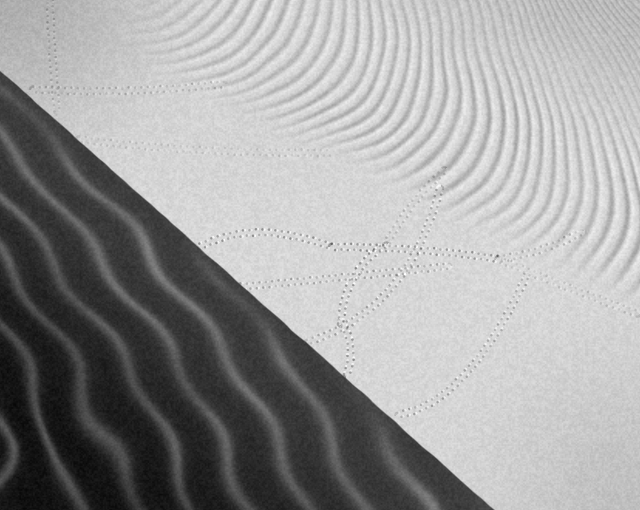
Write a Shadertoy shader that draws this texture.

```glsl
// Monochrome sand dune: a shaded wavy slope, a sharp crest, and bright rippled sand with tracks.

float hash(vec2 p) {
    vec3 q = fract(vec3(p.xyx) * 0.1031);
    q += dot(q, q.yzx + 33.33);
    return fract((q.x + q.y) * q.z);
}

float noise(vec2 p) {
    vec2 cell = floor(p), f = fract(p);
    f = f * f * (3.0 - 2.0 * f);
    return mix(mix(hash(cell), hash(cell + vec2(1, 0)), f.x),
               mix(hash(cell + vec2(0, 1)), hash(cell + vec2(1, 1)), f.x), f.y);
}

// Two staggered rows of footprints along a quadratic curve; positive is shadow.
float track(vec2 p, vec2 a, vec2 b, vec2 c) {
    float nearest = 1e3, along = 0.0, side = 0.0, travelled = 0.0;
    vec2 start = a;
    for (int i = 1; i <= 12; i++) {
        float t = float(i) / 12.0;
        vec2 end = mix(mix(a, b, t), mix(b, c, t), t);
        vec2 dir = end - start, rel = p - start;
        float len = length(dir);
        float h = clamp(dot(rel, dir) / (len * len), 0.0, 1.0);
        float d = length(rel - dir * h);
        if (d < nearest) {
            nearest = d;
            along = travelled + h * len;
            side = d * sign(dir.x * rel.y - dir.y * rel.x);
        }
        travelled += len;
        start = end;
    }
    float row = side < 0.0 ? 0.0 : 0.5;
    float stride = along / 0.0125 + row;
    float jitter = hash(vec2(floor(stride), row * 7.0 + floor(a.x * 90.0)));
    float u = (fract(stride) - 0.5) * 0.0125;
    float v = abs(side) - 0.0045 - 0.002 * jitter;
    float dent = 1.0 - smoothstep(0.001, 0.0038, length(vec2(u, v)));
    float rim = 1.0 - smoothstep(0.001, 0.0038, length(vec2(u - 0.004, v)));
    return (dent - 0.45 * rim) * (0.5 + 0.5 * jitter);
}

float allTracks(vec2 p) {
    float s = 0.0;
    // Long trail across the middle
    s += track(p, vec2(0.383, 0.511), vec2(0.489, 0.575), vec2(0.651, 0.516));
    s += track(p, vec2(0.651, 0.516), vec2(0.83, 0.515), vec2(0.977, 0.492));
    s += 0.6 * track(p, vec2(0.977, 0.492), vec2(1.07, 0.505), vec2(1.14, 0.545));
    s += 0.4 * track(p, vec2(0.977, 0.492), vec2(1.1, 0.44), vec2(1.25, 0.385));
    s += 0.8 * track(p, vec2(0.472, 0.438), vec2(0.62, 0.45), vec2(0.88, 0.478));
    // Crossing trails that climb to the ripples
    s += track(p, vec2(0.68, 0.265), vec2(0.70, 0.325), vec2(0.668, 0.37));
    s += track(p, vec2(0.668, 0.365), vec2(0.675, 0.47), vec2(0.757, 0.52));
    s += 0.5 * track(p, vec2(0.757, 0.52), vec2(0.80, 0.60), vec2(0.871, 0.666));
    s += 0.8 * track(p, vec2(0.603, 0.329), vec2(0.80, 0.39), vec2(0.863, 0.63));
    s += 0.8 * track(p, vec2(0.78, 0.186), vec2(0.92, 0.21), vec2(1.034, 0.463));
    // Faint trails at upper left
    s += 0.5 * track(p, vec2(0.098, 1.0), vec2(0.10, 0.9), vec2(0.112, 0.78));
    s += 0.5 * track(p, vec2(0.065, 0.824), vec2(0.25, 0.815), vec2(0.44, 0.835));
    s += 0.35 * track(p, vec2(0.155, 0.727), vec2(0.35, 0.70), vec2(0.65, 0.70));
    return s;
}

float brightSand(vec2 p, float grain) {
    // Frame along and across the lower border of the ripple field
    vec2 rel = p - vec2(0.277, 0.87);
    float s = dot(rel, vec2(0.9, -0.436));
    float t = dot(rel, vec2(0.436, 0.9)) + 0.03 * (noise(p * 9.0) - 0.5);
    float bend = t * (0.9 + 1.2 * (0.7 - s)) - 3.5 * t * t;
    float phase = 6.2832 * (s - bend) / 0.037 + 3.5 * noise(p * 6.0) + 1.2 * noise(p * 17.0);
    float wave = sin(phase) + 0.35 * sin(2.0 * phase + 0.8);
    float strength = smoothstep(-0.02, 0.09, t) * smoothstep(-0.12, 0.18, s);
    strength *= mix(1.0, 0.38, smoothstep(0.22, 0.36, t));
    strength *= 0.7 + 0.5 * noise(p * 8.0 + 4.0);

    float light = 0.835 + 0.02 * (noise(p * 4.0) - 0.5);
    light -= 0.16 * (1.0 - smoothstep(0.0, 0.45, length(p - vec2(0.0, 1.03))));
    light -= 0.10 * smoothstep(0.22, 0.52, t);
    light -= 0.08 * smoothstep(0.45, 0.0, length(p - vec2(1.25, 0.0)));
    light += strength * (0.095 * wave - 0.035);
    return light + 0.10 * grain - 0.30 * allTracks(p);
}

float shadedSand(vec2 p, float depth, float grain) {
    // Ridges descend side by side, swaying as they go
    float down = 1.0 - p.y;
    float bow = (down - 0.635) / 0.366;
    float ridgeX = 0.098 + 0.69 * (down - 0.269) + 0.049 * (1.0 - bow * bow);
    ridgeX += 0.012 * cos(32.0 * (down - 0.44) + 4.0 * (p.x - ridgeX));
    ridgeX += (0.025 + 0.06 * smoothstep(0.2, 0.5, depth)) * (noise(p * 7.0) - 0.5);
    float lane = (p.x - ridgeX) / (0.085 + 0.03 * down);
    float off = fract(lane + 0.5) - 0.5;
    float crest = exp(-off * off * (off < 0.0 ? 45.0 : 75.0));
    crest *= 0.55 + 0.6 * noise(p * 8.0 + 11.0);
    crest *= smoothstep(0.0, 0.06, depth);

    float light = mix(0.27, 0.10, smoothstep(0.0, 0.5, depth));
    light += 0.21 * crest - 0.035 * (0.5 - 0.5 * cos(6.2832 * off));
    return light + 0.09 * grain;
}

void mainImage(out vec4 fragColor, in vec2 fragCoord) {
    vec2 p = fragCoord / iResolution.y;
    float grain = 0.6 * noise(p * 330.0) + 0.4 * noise(p * 170.0 + 31.0) - 0.5;

    // Sharp crest between sun and shade
    float depth = (0.862 - 0.89 * p.x - p.y) / 1.339 + 0.002 * (noise(p * 40.0) - 0.5);
    float pixel = 1.0 / iResolution.y;
    float shade = smoothstep(-pixel, pixel, depth);
    float light = mix(brightSand(p, grain), shadedSand(p, depth, grain), shade);
    fragColor = vec4(vec3(clamp(light, 0.0, 1.0)), 1.0);
}
```
